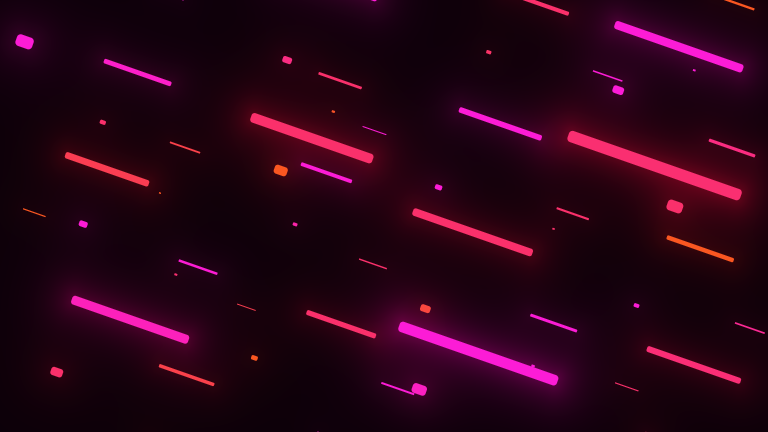
This background is drawn by a WebGL 2 fragment shader. Its source:

```glsl
#version 300 es
precision highp float;

uniform vec2 u_resolution;
out vec4 fragColor;

// Lengths are in canvas heights
const int STREAK_COUNT = 32;
const int DOT_COUNT = 26;
const float TILT = -0.337;
const float STREAK_THICKNESS = 0.027;
const float STREAK_SHRINK = 2.5;
const float STREAK_STRETCH = 13.5;
const float STREAK_MIN_LENGTH = 0.02;
const float DOT_THICKNESS = 0.028;
const float DOT_SHRINK = 2.2;
const float DOT_STRETCH = 1.45;
const float CORNER = 0.65;
const float GLOW_REACH = 0.038;
const float STREAK_GLOW = 11.0;
const float DOT_GLOW = 5.0;
const vec2 STREAK_ORIGIN = vec2(0.88, 0.58);
const vec2 DOT_ORIGIN = vec2(0.075, 0.91);
const vec2 SPREAD_STEP = vec2(0.75488, 0.56984);
const float HUE_STEP = 0.61803;

const vec3 NIGHT = vec3(0.045, 0.001, 0.033);
const vec3 MAGENTA = vec3(0.99, 0.11, 0.84);
const vec3 PINK = vec3(0.98, 0.19, 0.42);
const vec3 ORANGE = vec3(0.98, 0.34, 0.13);

vec3 hash3(float n) {
    vec3 p = fract(vec3(n) * vec3(0.1031, 0.1030, 0.0973));
    p += dot(p, p.yzx + 33.33);
    return fract((p.xxy + p.yzz) * p.zyx);
}

vec3 neon(float t) {
    vec3 c = mix(MAGENTA, PINK, smoothstep(0.25, 0.44, t));
    return mix(c, ORANGE, smoothstep(0.66, 0.78, t));
}

float roundedBox(vec2 p, vec2 halfSize, float radius) {
    vec2 q = abs(p) - halfSize + radius;
    return length(max(q, 0.0)) + min(max(q.x, q.y), 0.0) - radius;
}

// Evenly spread position, loosened by a random offset
vec2 scatter(float i, vec2 origin, vec2 rnd, float looseness) {
    return fract(origin + i * SPREAD_STEP) + (rnd - 0.5) * looseness;
}

// Adds one tilted bar to the solid layer and its halo to the light
void addBar(vec2 p, vec2 size, vec3 color, float glowGain, float pixel,
            inout vec4 solid, inout vec3 light) {
    vec2 axis = vec2(cos(TILT), sin(TILT));
    vec2 local = vec2(dot(p, axis), dot(p, vec2(-axis.y, axis.x)));
    float d = roundedBox(local, 0.5 * size, 0.5 * size.y * CORNER);
    float coverage = clamp(0.5 - d / pixel, 0.0, 1.0);
    solid = mix(solid, vec4(color, 1.0), coverage);
    float reach = GLOW_REACH + 0.6 * size.y;
    light += color * color * glowGain * size.y * exp(-max(d, 0.0) / reach);
}

void main() {
    float pixel = 1.0 / u_resolution.y;
    vec2 p = gl_FragCoord.xy * pixel;
    vec2 canvas = vec2(u_resolution.x * pixel, 1.0);
    vec4 solid = vec4(0.0);
    vec3 light = NIGHT;

    // Streaks, from the heaviest to hairlines
    for (int i = 0; i < STREAK_COUNT; i++) {
        float n = float(i);
        float rank = n / float(STREAK_COUNT - 1);
        vec3 rnd = hash3(n + 11.0);
        float thickness = STREAK_THICKNESS * exp(-STREAK_SHRINK * rank);
        float span = (STREAK_STRETCH * thickness + STREAK_MIN_LENGTH) * mix(0.88, 1.12, rnd.z);
        vec2 center = scatter(n, STREAK_ORIGIN, rnd.xy, 0.09) * canvas;
        vec3 color = neon(fract(0.55 + n * HUE_STEP) * mix(0.75, 1.0, rank));
        addBar(p - center, vec2(span, thickness), color, STREAK_GLOW, pixel, solid, light);
    }

    // Short rounded dots
    for (int i = 0; i < DOT_COUNT; i++) {
        float n = float(i);
        float rank = n / float(DOT_COUNT - 1);
        vec3 rnd = hash3(n + 73.0);
        float thickness = DOT_THICKNESS * exp(-DOT_SHRINK * rank);
        vec2 center = scatter(n, DOT_ORIGIN, rnd.xy, 0.12) * canvas;
        vec3 color = neon(fract(0.1 + n * HUE_STEP) * 0.9);
        addBar(p - center, vec2(DOT_STRETCH, 1.0) * thickness, color, DOT_GLOW, pixel, solid, light);
    }

    fragColor = vec4(light * (1.0 - solid.a) + solid.rgb, 1.0);
}
```
